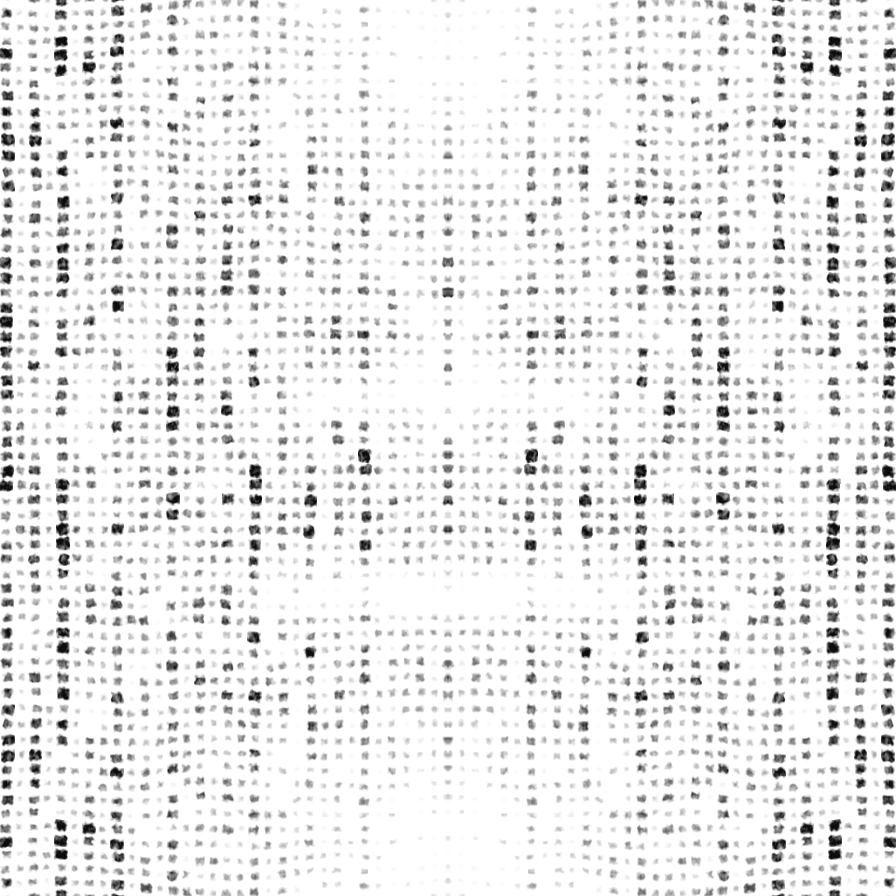
A Shadertoy shader for this pattern:

```glsl
// Mirrored open-weave cloth: columns of worn grey flecks on white.
#define COLUMNS 65.0    // wide and narrow columns, alternating
#define ROWS 60.0
#define SPLIT (14.0 / ROWS) // rows farther out than this mirror vertically
#define ROW_BEND 0.05
#define COLUMN_SWAY 0.004
#define NARROW_STRENGTH 0.33
#define CLUMPING 1.1
#define ROUGHNESS 0.22
#define SOFTNESS 0.13
#define INK 1.0

// Strength of the wide columns, from the centre outwards
const float WIDE_STRENGTH[17] = float[17](
    0.52, 0.32, 0.38, 0.72, 0.55, 0.55, 0.50, 0.76, 0.56,
    0.46, 0.74, 0.44, 0.80, 0.50, 0.78, 0.66, 0.76);

vec2 hash2(vec2 p) {
    vec3 q = fract(vec3(p.xyx) * vec3(0.1031, 0.1030, 0.0973));
    q += dot(q, q.yzx + 33.33);
    return fract((q.xx + q.yz) * q.zy);
}

float corner(vec2 cell, vec2 offset, vec2 f) {
    return dot(hash2(cell + offset) * 2.0 - 1.0, f - offset);
}

// Gradient noise, roughly -0.7 to 0.7
float noise(vec2 p) {
    vec2 i = floor(p), f = fract(p);
    vec2 w = f * f * f * (f * (f * 6.0 - 15.0) + 10.0);
    return mix(mix(corner(i, vec2(0, 0), f), corner(i, vec2(1, 0), f), w.x),
               mix(corner(i, vec2(0, 1), f), corner(i, vec2(1, 1), f), w.x), w.y);
}

float roundedBox(vec2 p, vec2 halfSize) {
    float r = 0.6 * min(halfSize.x, halfSize.y);
    vec2 q = abs(p) - halfSize + r;
    return length(max(q, 0.0)) + min(max(q.x, q.y), 0.0) - r;
}

float bump(float x, float width) {
    return exp(-x * x / (width * width));
}

// Pale areas around the vertical axis
float fade(vec2 p) {
    float bands = 0.75 * bump(p.y - 0.057, 0.025) + 0.8 * bump(p.y + 0.164, 0.03)
                + 0.6 * smoothstep(0.28, 0.42, p.y);
    float nearAxis = 1.0 - smoothstep(0.10, 0.26, p.x);
    return (1.0 - nearAxis * bands) * (1.0 + 0.2 * bump(p.y + 0.06, 0.06));
}

void mainImage(out vec4 fragColor, in vec2 fragCoord) {
    // Fold left to right, then fold only the outer rows top to bottom
    vec2 p = fragCoord / iResolution.xy - 0.5;
    p.x = abs(p.x);
    p.y *= 1.0 + ROW_BEND * noise(vec2(p.x * 7.0, abs(p.y) * 4.0) + 11.3);
    if (abs(p.y) > SPLIT) p.y = abs(p.y);
    p.x += COLUMN_SWAY * noise(vec2(p.x * 9.0, p.y * 6.0) + 40.7) * smoothstep(0.0, 0.05, p.x);

    // Cell of the weave
    vec2 grid = p * vec2(COLUMNS, ROWS) + vec2(0.5, 0.0);
    vec2 cell = floor(grid);
    vec2 local = fract(grid) - 0.5;
    vec2 rnd = hash2(cell + 91.0);
    vec2 rnd2 = hash2(cell + 237.0);

    // Strength sets both the size and the darkness of a fleck
    bool wide = mod(cell.x, 2.0) < 0.5;
    float strength = wide ? WIDE_STRENGTH[min(int(cell.x) / 2, 16)] : NARROW_STRENGTH;
    float rowY = (cell.y + 0.5) / ROWS;
    float clump = noise(vec2(cell.x * 7.37, rowY * 13.0 + 20.0));
    strength *= 0.8 + CLUMPING * clump + 0.9 * (rnd.x - 0.5);
    strength = clamp(strength * fade(vec2(p.x, rowY)), 0.0, 1.0);

    // Rough, slightly shifted fleck
    vec2 halfSize = vec2(wide ? 0.12 : 0.08, 0.08) + vec2(0.34, 0.28) * strength;
    halfSize *= 0.85 + 0.3 * rnd2;
    if (cell.x > 0.5) local.x -= 0.12 * (rnd.y - 0.5);
    local.y -= 0.16 * (rnd2.x - 0.5);
    float d = roundedBox(local, halfSize) + ROUGHNESS * noise(grid * 3.1 + 60.0);
    float edge = max(SOFTNESS, 0.75 * COLUMNS / iResolution.y);
    float mask = 1.0 - smoothstep(-edge, edge, d);
    mask *= smoothstep(0.07, 0.16, strength);

    // Worn grey tone within the fleck
    float wear = noise(grid * 2.3 + 130.0) + 0.5 * noise(grid * vec2(6.0, 4.0) + 170.0);
    float tone = clamp(strength * (0.95 + 0.8 * wear) - 0.15 * local.y, 0.0, 0.95);
    fragColor = vec4(vec3(1.0 - INK * mask * tone), 1.0);
}
```
